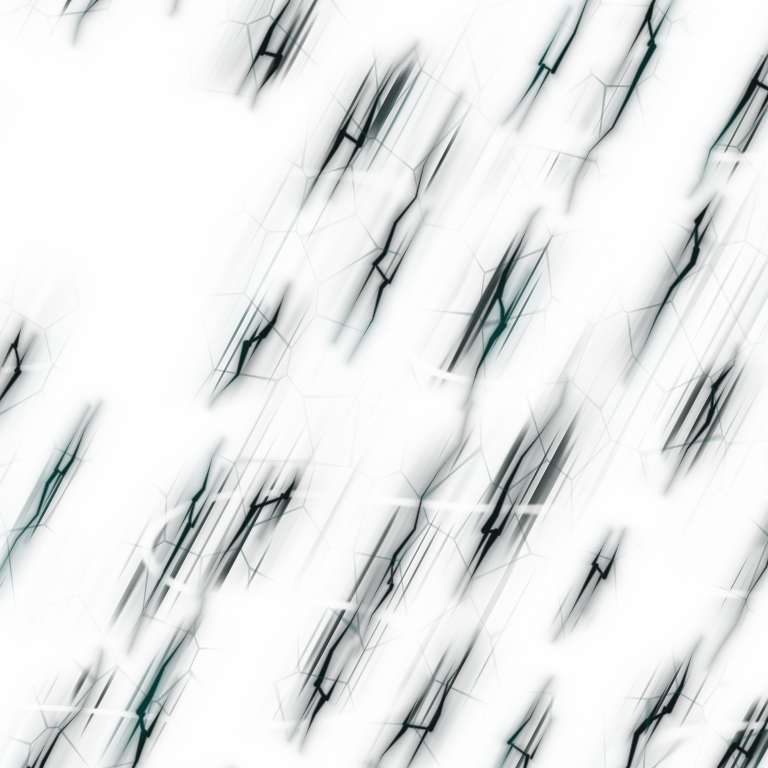
This background is drawn by a WebGL 1 fragment shader. Its source:

```glsl
precision highp float;

uniform vec2 u_resolution;

const vec3 PAPER = vec3(0.995);
const vec3 INK = vec3(0.055, 0.095, 0.095);
const vec3 TEAL = vec3(0.02, 0.25, 0.24);
const float SLANT = 1.083;             // streak direction in radians
const vec2 CELL = vec2(0.14, 0.32);    // cluster spacing across, along
const float PRESENCE = 0.92;
const float SOFTNESS = 0.0022;
const float CRACK_RADIUS = 0.0055;
const float LINE_FREQUENCY = 190.0;
const float LINE_STRENGTH = 0.8;
const float HAZE_STRENGTH = 0.3;
const float VEIN_STRENGTH = 0.4;

float hash(vec2 p) {
  vec3 q = fract(vec3(p.xyx) * 0.1031);
  q += dot(q, q.yzx + 33.33);
  return fract((q.x + q.y) * q.z);
}

float noise(vec2 p) {
  vec2 i = floor(p);
  vec2 f = fract(p);
  f = f * f * (3.0 - 2.0 * f);
  return mix(mix(hash(i), hash(i + vec2(1.0, 0.0)), f.x),
             mix(hash(i + vec2(0.0, 1.0)), hash(i + 1.0), f.x), f.y);
}

// Piecewise linear offset with sharp corners
float zigzag(float y, float seed) {
  float i = floor(y);
  return mix(hash(vec2(i, seed)), hash(vec2(i + 1.0, seed)), fract(y)) - 0.5;
}

// Signed distance to a segment whose radius changes from ra to rb
float taper(vec2 p, vec2 a, vec2 b, float ra, float rb) {
  vec2 ab = b - a;
  float h = clamp(dot(p - a, ab) / dot(ab, ab), 0.0, 1.0);
  return length(p - a - ab * h) - mix(ra, rb, h);
}

// Distance between the two nearest sites, zero on cell borders
float cellBorder(vec2 p) {
  vec2 base = floor(p);
  float nearest = 9.0;
  float second = 9.0;
  for (int j = -1; j <= 1; j++) {
    for (int i = -1; i <= 1; i++) {
      vec2 id = base + vec2(float(i), float(j));
      vec2 site = id + vec2(hash(id), hash(id + 71.0));
      float d = length(p - site);
      second = min(second, max(nearest, d));
      nearest = min(nearest, d);
    }
  }
  return second - nearest;
}

// Kinked crack with side strands; x is solid ink, y is the fan envelope
vec2 cluster(vec2 p, vec2 id, float soft) {
  float reach = mix(0.08, 0.2, hash(id + 3.0));
  float side = hash(id + 5.0) < 0.5 ? -1.0 : 1.0;
  float kink = side * mix(0.008, 0.03, hash(id + 7.0));
  float bend = reach * (hash(id + 9.0) - 0.5);
  float radius = CRACK_RADIUS * mix(0.55, 1.0, hash(id + 11.0));
  vec2 q = p + vec2(0.013 * zigzag(p.y * 24.0, id.x * 7.0 + id.y), 0.0);

  vec2 low = vec2(-0.5 * kink, bend);
  vec2 high = vec2(0.5 * kink, bend + mix(-0.012, 0.035, hash(id + 13.0)));
  float tip = -0.002;
  float d = taper(q, low, vec2(low.x - 0.2 * kink, -reach), radius, tip);
  d = min(d, taper(q, low, high, radius * 0.6, radius * 0.5));
  d = min(d, taper(q, high, vec2(high.x, reach), radius, tip));
  d = min(d, taper(p, low, low + vec2(0.0, 0.55 * reach), radius * 0.7, tip));
  d = min(d, taper(p, high, high - vec2(0.0, 0.6 * reach), radius * 0.6, tip));
  float ink = 1.0 - smoothstep(-soft, soft, d);
  ink = max(ink, 0.32 * exp(-max(d, 0.0) / 0.006));

  // Fan with ends cut close to the horizontal
  float spread = mix(0.018, 0.045, hash(id + 17.0));
  float x = (p.x - 0.3 * kink) / spread;
  float y = abs(p.y - 0.53 * p.x) / reach;
  float fan = exp(-x * x) * (1.0 - smoothstep(0.35, 1.0, y));
  return vec2(ink * (1.0 - smoothstep(0.9, 1.15, abs(p.y) / reach)), fan);
}

void main() {
  vec2 uv = gl_FragCoord.xy / u_resolution.y;
  vec2 along = vec2(cos(SLANT), sin(SLANT));
  vec2 p = vec2(dot(uv, vec2(along.y, -along.x)), dot(uv, along)) + 2.0;
  float soft = max(SOFTNESS, 0.7 / u_resolution.y);

  // Scatter clusters over staggered columns
  float clear = 1.0;
  float fan = 0.0;
  for (int i = -1; i <= 1; i++) {
    float column = floor(p.x / CELL.x) + float(i);
    float shift = hash(vec2(column, 41.0));
    for (int j = -1; j <= 1; j++) {
      vec2 id = vec2(column, floor(p.y / CELL.y - shift) + float(j));
      vec2 jitter = 0.55 * (vec2(hash(id + 19.0), hash(id + 23.0)) - 0.5);
      vec2 center = (id + 0.5 + jitter + vec2(0.0, shift)) * CELL;
      vec2 mark = cluster(p - center, id, soft) * step(hash(id + 29.0), PRESENCE);
      clear *= 1.0 - mark.x;
      fan = max(fan, mark.y);
    }
  }

  // Pale bands wipe across the fans
  float band = abs(noise(uv * vec2(3.0, 7.0) + 8.0) - 0.5);
  fan *= mix(0.15, 1.0, smoothstep(0.01, 0.04, band));

  // Fine parallel lines, haze and veins
  float lines = smoothstep(0.68, 0.95, noise(p * vec2(LINE_FREQUENCY, 6.0)));
  float grain = noise(p * vec2(75.0, 4.0)) * mix(0.6, 1.0, noise(p * vec2(260.0, 9.0)));
  float vein = 1.0 - smoothstep(0.0, 0.045, cellBorder(uv * vec2(13.0, 10.0)));
  float patches = smoothstep(0.45, 0.8, noise(p * vec2(9.0, 4.0)));
  clear *= 1.0 - LINE_STRENGTH * lines * smoothstep(0.05, 0.8, fan);
  clear *= 1.0 - HAZE_STRENGTH * grain * fan;
  clear *= 1.0 - VEIN_STRENGTH * vein * (0.12 * patches + 0.8 * fan);
  clear *= 1.0 - patches * (0.05 * grain + 0.1 * lines);

  float tint = smoothstep(0.55, 0.85, noise(p * vec2(16.0, 6.0) + 5.0));
  vec3 pigment = mix(INK, TEAL, max(0.8 * tint, 0.6 * vein * fan));
  gl_FragColor = vec4(mix(pigment, PAPER, clear), 1.0);
}
```
